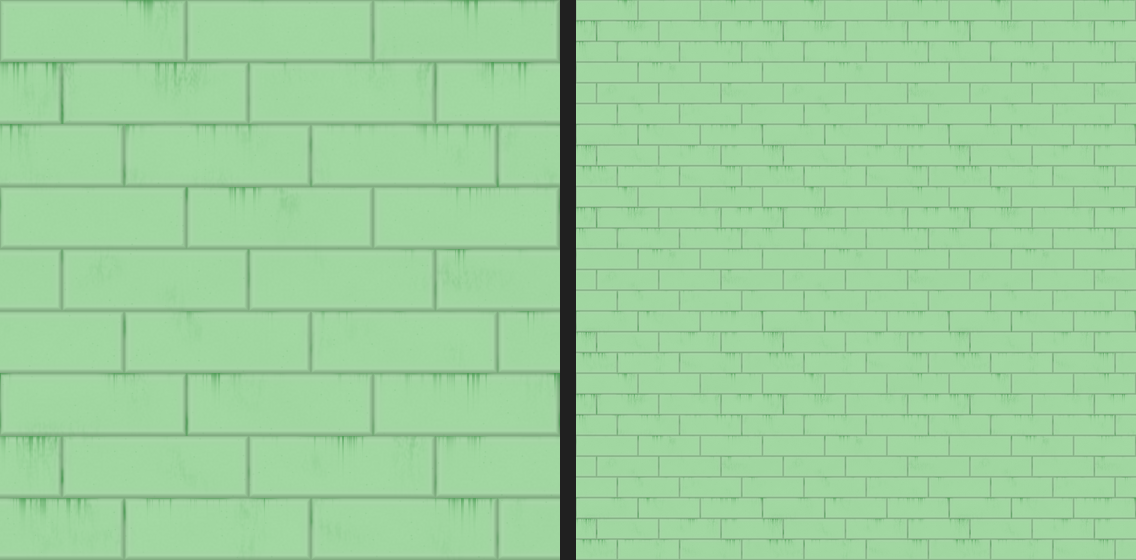
Left, the tile; right, the same tile 3 across and 3 down.
Write a WebGL 1 fragment shader that draws this texture.

```glsl
precision highp float;

uniform vec2 u_resolution;

#define COLUMNS 3.0
#define ROWS 9.0
#define BEVEL 0.0085
#define JOINT 0.0012
#define DRIP_LENGTH 0.016
#define GRIME_AMOUNT 0.8
#define FACE vec3(0.63, 0.842, 0.63)
#define PALE vec3(0.643, 0.828, 0.643)
#define LIT vec3(0.62, 0.805, 0.62)
#define SHADED vec3(0.555, 0.725, 0.555)
#define GROOVE vec3(0.49, 0.655, 0.49)
#define GRIME vec3(0.24, 0.59, 0.28)

float hash(vec2 p) {
  return fract(sin(dot(p, vec2(127.1, 311.7))) * 43758.547);
}

vec2 gradient(vec2 cell, vec2 period) {
  float angle = 6.28318 * hash(mod(cell, period));
  return vec2(cos(angle), sin(angle));
}

// Gradient noise, about -1 to 1, wrapping after a whole period
float noise(vec2 p, vec2 period) {
  vec2 i = floor(p), f = p - i;
  vec2 s = f * f * f * (f * (f * 6.0 - 15.0) + 10.0);
  vec2 e = vec2(1.0, 0.0);
  float a = dot(gradient(i, period), f);
  float b = dot(gradient(i + e, period), f - e);
  float c = dot(gradient(i + e.yx, period), f - e.yx);
  float d = dot(gradient(i + 1.0, period), f - 1.0);
  return 1.4 * mix(mix(a, b, s.x), mix(c, d, s.x), s.y);
}

float wrapNoise(vec2 uv, vec2 frequency) {
  return noise(uv * frequency, frequency);
}

// Noise along x that differs from one course of tiles to the next
float rowNoise(float x, float row, float frequency) {
  return noise(vec2(x * frequency, row * 2.0 + 0.5), vec2(frequency, ROWS * 2.0));
}

// Sparse pinholes in the glaze
float specks(vec2 uv, float density, float pixel) {
  vec2 p = uv * density, id = floor(p);
  vec2 centre = 0.25 + 0.5 * vec2(hash(id + 3.7), hash(id + 9.2));
  float dist = length(fract(p) - centre) / density;
  float strength = max(hash(id + 21.3) - 0.9, 0.0) * 10.0;
  return strength * (1.0 - smoothstep(0.0, 0.001 + pixel, dist));
}

void main() {
  vec2 uv = gl_FragCoord.xy / u_resolution;
  float pixel = 1.0 / min(u_resolution.x, u_resolution.y);

  // Courses shifted by a third of a tile
  float row = floor(uv.y * ROWS);
  float shift = (2.0 - mod(row, 3.0)) / 3.0;
  vec2 grid = vec2(uv.x * COLUMNS - shift, uv.y * ROWS);
  vec2 tile = vec2(mod(floor(grid.x), COLUMNS), row);
  vec2 size = 1.0 / vec2(COLUMNS, ROWS);
  vec2 low = fract(grid) * size;
  vec2 high = size - low;
  float top = high.y;
  float side = min(low.x, high.x);
  float edge = min(side, min(low.y, top));

  // Glazed face with slight mottling
  float mottle = wrapNoise(uv, vec2(7.0)) + 0.6 * wrapNoise(uv, vec2(31.0));
  float grain = wrapNoise(uv, vec2(190.0));
  vec3 color = FACE + 0.004 * mottle + 0.006 * grain;
  color += 0.006 * (hash(tile + 5.0) - 0.5);
  color = mix(color, PALE, 0.8 * (1.0 - smoothstep(BEVEL, BEVEL + 0.014, edge)));

  // Mitred bevel, lit from the upper left, easing into the face
  float facing = min(low.y, high.x) - min(top, low.x);
  float lit = smoothstep(-0.0015 - pixel, 0.0015 + pixel, facing);
  vec3 slope = mix(SHADED, LIT, lit);
  slope = mix(slope, PALE, 0.65 * smoothstep(0.2 * BEVEL, BEVEL, edge));
  float bevel = 1.0 - smoothstep(BEVEL - 0.002 - pixel, BEVEL + pixel, edge);
  color = mix(color, slope, bevel);
  float ridge = (edge - BEVEL) / (0.0018 + 0.5 * pixel);
  color += 0.014 * exp(-ridge * ridge);

  // Groove between tiles
  float groove = 1.0 - smoothstep(JOINT - 0.001, JOINT + 0.0008 + pixel, edge);
  color = mix(color, GROOVE, 0.75 * groove);

  // Soft thin drips and a stained line along the top edges
  float fine = 0.7 * rowNoise(uv.x, row, 140.0) + 0.6 * rowNoise(uv.x, row, 263.0);
  float cluster = rowNoise(uv.x, row, 13.0) + 0.4 * rowNoise(uv.x, row, 37.0);
  cluster = smoothstep(-0.1, 0.8, cluster);
  float reach = 0.004 + DRIP_LENGTH * cluster * smoothstep(-0.2, 0.9, fine);
  float drip = cluster * smoothstep(-0.3, 0.6, fine) * exp(-top / reach);
  drip = max(drip, 0.6 * cluster * exp(-top * top / 0.000008));

  // Streaky films running down the faces, heavy in a few places
  float streaks = 0.5 * wrapNoise(uv, vec2(130.0, 26.0));
  streaks += 0.4 * wrapNoise(uv, vec2(210.0, 110.0)) + 0.35 * wrapNoise(uv, vec2(47.0, 31.0));
  streaks = smoothstep(-0.35, 0.7, streaks);
  float film = smoothstep(0.4, 0.9, rowNoise(uv.x, row, 11.0)) * exp(-top / 0.04);
  film += 0.3 * smoothstep(0.3, 0.9, wrapNoise(uv, vec2(8.0, 11.0)));

  // Seepage along the upright joints
  float seep = smoothstep(-0.05, 0.65, wrapNoise(uv, vec2(13.0, 18.0)));
  seep *= exp(-side * side / 0.000007) * (0.5 + 0.5 * streaks);

  float grime = 1.0 - (1.0 - drip) * (1.0 - 0.6 * min(film, 1.0) * streaks) * (1.0 - seep);
  grime = max(grime, 0.16 * specks(uv, 100.0, pixel));
  color = mix(color, GRIME, GRIME_AMOUNT * grime);

  gl_FragColor = vec4(color, 1.0);
}
```
